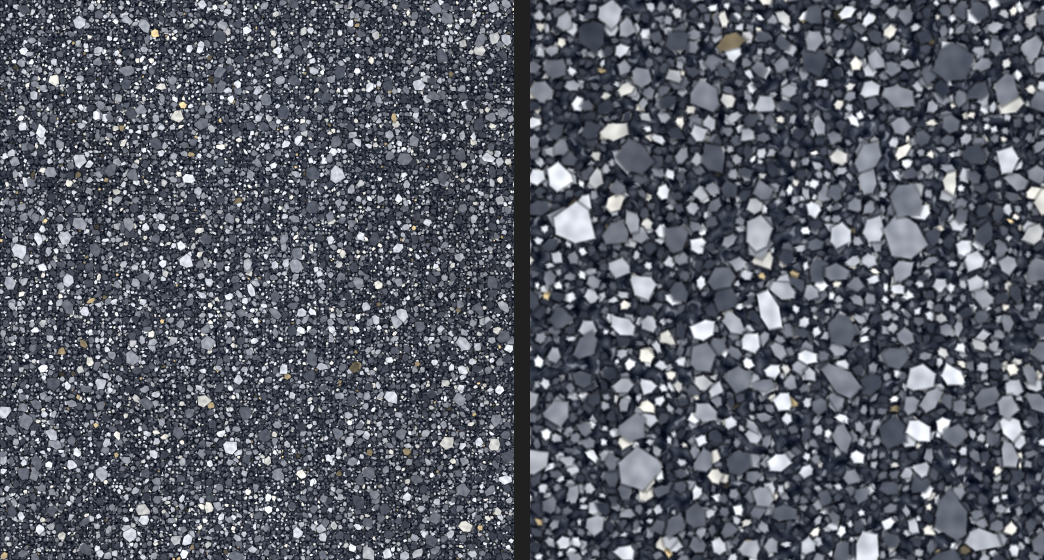
Left, the full canvas; right, a detail of the centre.
Give the GLSL for this texture, as a Shadertoy shader.

```glsl
// Weathered asphalt: angular grey stone chips packed in dark blue-black binder.
// Four grids of random convex polygons are painted from the finest grit to the
// largest chips, over grainy gradient noise; all lengths are in canvas heights.

const float TAU = 6.2831853;
const int SIDES = 6;

vec4 hash4(vec3 p) {
    vec4 q = fract(p.xyzx * vec4(0.1031, 0.1030, 0.0973, 0.1099));
    q += dot(q, q.wzxy + 33.33);
    return fract((q.xxyz + q.yzzw) * q.zywx);
}

vec2 gradientAt(vec2 corner) {
    float angle = TAU * hash4(vec3(corner, 7.0)).x;
    return vec2(cos(angle), sin(angle));
}

// Gradient noise, roughly -0.7 to 0.7
float gradientNoise(vec2 p) {
    vec2 i = floor(p), f = fract(p);
    vec2 u = f * f * f * (f * (f * 6.0 - 15.0) + 10.0);
    vec2 e = vec2(1.0, 0.0);
    float low = mix(dot(gradientAt(i), f), dot(gradientAt(i + e.xy), f - e.xy), u.x);
    float high = mix(dot(gradientAt(i + e.yx), f - e.yx), dot(gradientAt(i + e.xx), f - e.xx), u.x);
    return mix(low, high, u.y);
}

// Cool grey of a given lightness
vec3 slate(float tone) {
    return vec3(tone, tone + 0.02, tone + 0.075 - 0.02 * tone);
}

// Signed distance to an irregular, stretched convex polygon
float chipDistance(vec2 p, float radius, float stretch, vec3 seed) {
    float turn = TAU * hash4(seed + 3.0).x;
    float c = cos(turn), s = sin(turn);
    p = mat2(c, -s, s, c) * p;
    p.y *= stretch;
    float d = -1.0;
    for (int i = 0; i < SIDES; i++) {
        vec4 h = hash4(seed + vec3(0.0, 0.0, 11.0 + float(i)));
        float angle = TAU * (float(i) + 0.6 * (h.x - 0.5)) / float(SIDES);
        d = max(d, dot(p, vec2(cos(angle), sin(angle))) - radius * mix(0.75, 1.15, h.y));
    }
    return d / sqrt(stretch);
}

// Mineral colour: mostly grey, some near white, a few ochre
vec3 chipColour(vec4 h, vec2 tones, float grain) {
    float tone = mix(tones.x, tones.y, pow(h.x, 1.5));
    vec3 colour = slate(tone * (1.0 + grain));
    vec3 ochre = colour * vec3(1.05, 0.92, 0.68);
    vec3 cream = colour * vec3(1.03, 1.0, 0.93);
    colour = mix(colour, cream, step(0.75, h.y) * smoothstep(0.6, 0.9, tone));
    return mix(colour, ochre, step(h.z, 0.012));
}

// Paints one grid of chips, each with a thin dark contact shadow
vec3 paintChips(vec3 colour, vec2 p, float cells, float share, vec2 tones, float grain, float blur) {
    vec2 q = p * cells;
    vec2 cell = floor(q);
    for (int y = -1; y <= 1; y++) {
        for (int x = -1; x <= 1; x++) {
            vec2 id = cell + vec2(x, y);
            vec3 seed = vec3(id, cells);
            vec4 shape = hash4(seed);
            if (shape.w > share) continue;
            vec4 mineral = hash4(seed + 51.0);
            vec2 centre = id + mix(vec2(0.2), vec2(0.8), shape.xy);
            float radius = mix(0.24, 0.47, shape.z);
            float stretch = mix(1.0, 1.7, mineral.w * mineral.w);
            float d = chipDistance(q - centre, radius, stretch, seed) / cells;
            float shadow = 1.0 - smoothstep(0.0, 0.0026, d);
            float cover = 1.0 - smoothstep(-blur, blur, d);
            colour *= 1.0 - 0.38 * shadow;
            colour = mix(colour, chipColour(mineral, tones, grain), cover);
        }
    }
    return colour;
}

// Tar between the chips, flecked with dust
vec3 binder(vec2 p) {
    float grit = gradientNoise(p * 175.0);
    float dust = max(0.0, gradientNoise(p * 215.0 + 40.0) - 0.15);
    return slate(0.17 + 0.28 * grit + 0.8 * dust);
}

void mainImage(out vec4 fragColor, in vec2 fragCoord) {
    vec2 p = fragCoord / iResolution.y;
    float blur = max(0.8 / iResolution.y, 0.0012);
    float grain = 0.22 * gradientNoise(p * 130.0 + 9.0) + 0.12 * gradientNoise(p * 60.0);

    // Fine grit first, large chips last
    vec3 colour = binder(p);
    colour = paintChips(colour, p, 150.0, 0.80, vec2(0.20, 1.00), grain, blur);
    colour = paintChips(colour, p, 95.0, 0.66, vec2(0.21, 1.00), grain, blur);
    colour = paintChips(colour, p, 60.0, 0.46, vec2(0.24, 0.98), grain, blur);
    colour = paintChips(colour, p, 37.0, 0.20, vec2(0.30, 0.95), grain, blur);

    // Faint uneven wear
    float wear = gradientNoise(p * 3.0 + 5.0) + 0.5 * gradientNoise(p * 9.0);
    colour *= 1.0 + 0.12 * wear;
    fragColor = vec4(clamp(colour, 0.0, 1.0), 1.0);
}
```
